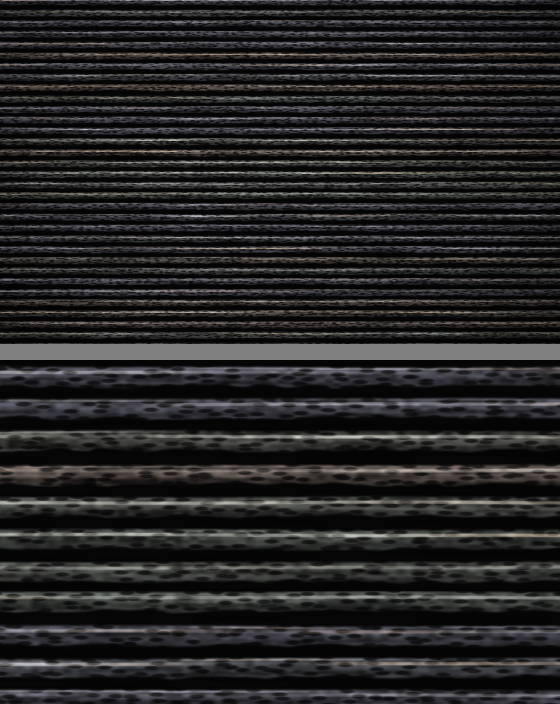
Top: the whole. Bottom: its middle third, enlarged.
A Shadertoy shader for this texture:

```glsl
// Dark corrugated slats: 32 worn horizontal ridges with streaky, tinted highlights.

const float ROWS = 32.0;
const vec3 SHADOW = vec3(0.018, 0.018, 0.019);
const vec3 COOL_GREY = vec3(0.95, 0.95, 1.08);
const vec3 GREEN_GREY = vec3(0.96, 1.02, 0.96);
const vec3 WARM_GREY = vec3(1.10, 0.98, 0.92);
const vec3 COPPER = vec3(1.18, 0.95, 0.72);
const vec3 SILVER = vec3(1.02, 1.00, 0.97);

float hash(vec2 p) {
    vec3 q = fract(p.xyx * 0.1031);
    q += dot(q, q.yzx + 33.33);
    return fract((q.x + q.y) * q.z);
}

float valueNoise(vec2 p) {
    vec2 cell = floor(p);
    vec2 f = fract(p);
    f = f * f * (3.0 - 2.0 * f);
    float low = mix(hash(cell), hash(cell + vec2(1, 0)), f.x);
    float high = mix(hash(cell + vec2(0, 1)), hash(cell + vec2(1, 1)), f.x);
    return mix(low, high, f.y);
}

// Distance to the nearest scattered cell centre.
float cellular(vec2 p) {
    vec2 cell = floor(p);
    float nearest = 2.0;
    for (int y = -1; y <= 1; y++) {
        for (int x = -1; x <= 1; x++) {
            vec2 id = cell + vec2(x, y);
            vec2 centre = id + vec2(hash(id), hash(id + 71.7));
            nearest = min(nearest, length(p - centre));
        }
    }
    return nearest;
}

// Soft-edged interval from a to b.
float band(float v, float a, float b, float soft) {
    return smoothstep(a - soft, a + soft, v) * (1.0 - smoothstep(b - soft, b + soft, v));
}

// Antialiased line that keeps its energy when thinner than a pixel.
float line(float v, float centre, float halfWidth, float pixel) {
    float w = max(halfWidth, 0.6 * pixel);
    return halfWidth / w * (1.0 - smoothstep(0.3 * w, w + 0.5 * pixel, abs(v - centre)));
}

vec3 rowTint(float row) {
    float pick = hash(vec2(row, 5.0));
    vec3 tint = mix(COOL_GREY, GREEN_GREY, smoothstep(0.35, 0.6, pick));
    return mix(tint, WARM_GREY, smoothstep(0.6, 0.9, pick));
}

vec3 ridge(float x, float depth, float pixel) {
    float row = floor(depth);
    float wobble = 0.015 * sin(x * 5.0 + row * 2.3) + 0.01 * sin(x * 17.0 + row * 4.1);
    float v = fract(depth) + wobble + 0.07 * (hash(vec2(row, 1.0)) - 0.5);

    // Lit face with a ragged lower edge, fading into the groove.
    float ragged = 0.12 * (valueNoise(vec2(x * 45.0, row * 7.0)) - 0.5);
    float face = band(v, 0.08, 0.67 + ragged, 0.05 + 0.4 * pixel);
    float slope = mix(1.15, 0.7, smoothstep(0.2, 0.65, v));

    // Long brushed streaks, fine grain and dark pits.
    float streak = valueNoise(vec2(x * 9.0, depth * 9.0));
    float grain = valueNoise(vec2(x * 130.0, depth * 8.0 + 40.0));
    float pits = smoothstep(0.16, 0.42, cellular(vec2(x * 42.0, depth * 4.5)));
    float body = (0.05 + 0.17 * streak + 0.15 * grain) * slope * mix(0.3, 1.0, pits);

    // Broken glints along the crest, and a fainter one above it.
    float wear = valueNoise(vec2(x * 5.0, row * 3.7 + 9.0));
    float chips = valueNoise(vec2(x * 60.0, row * 5.3));
    float strength = mix(0.45, 1.0, hash(vec2(row, 3.0)));
    float crest = line(v, 0.25, 0.065, pixel) * strength
                * smoothstep(0.05, 0.65, wear) * mix(0.55, 1.0, chips);
    float upper = line(v, 0.13, 0.04, pixel) * smoothstep(0.45, 0.9, 1.0 - wear);
    float copper = smoothstep(0.4, 0.75, valueNoise(vec2(x * 2.5, row * 9.1 + 3.0)));

    vec3 color = SHADOW * mix(0.7, 1.2, streak);
    color += face * body * rowTint(row);
    return color + (0.40 * crest + 0.16 * upper) * mix(SILVER, COPPER, copper);
}

void mainImage(out vec4 fragColor, in vec2 fragCoord) {
    vec2 uv = fragCoord / iResolution.xy;
    float x = fragCoord.x / iResolution.y;
    float depth = (1.0 - uv.y) * ROWS + 0.18;
    vec3 color = ridge(x, depth, ROWS / iResolution.y);

    // Light falls off gently towards the sides and corners.
    vec2 offCentre = (uv - vec2(0.45, 0.55)) * vec2(1.1, 0.7);
    color *= 1.12 - 0.95 * dot(offCentre, offCentre);
    fragColor = vec4(color, 1.0);
}
```
